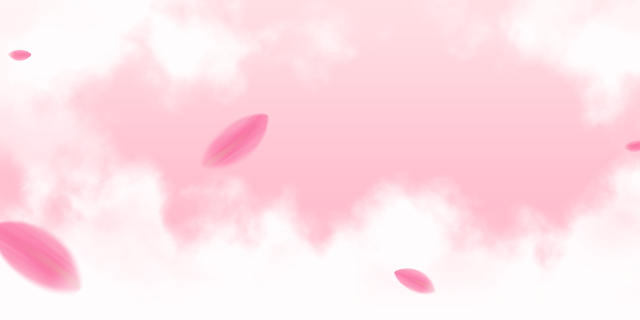
Give the GLSL for this background, as a Shadertoy shader.

```glsl
// Pink sky framed by soft white clouds, with five drifting flower petals.
#define SKY_TOP vec3(1.0, 0.875, 0.895)
#define SKY_LOW vec3(1.0, 0.745, 0.805)
#define CLOUD_WHITE vec3(1.0, 0.99, 0.992)
#define PETAL_HOT vec3(0.98, 0.43, 0.64)
#define PETAL_PALE vec3(0.99, 0.72, 0.80)
#define PETAL_VEIN vec3(0.92, 0.60, 0.61)
#define CLOUD_SCALE 7.0
#define CLOUD_RAGGED 0.34
#define CLOUD_WARP 0.07
#define OCTAVES 6

float hash(vec2 p) {
    vec3 q = fract(vec3(p.xyx) * 0.1031);
    q += dot(q, q.yzx + 33.33);
    return fract((q.x + q.y) * q.z);
}

float noise(vec2 p) {
    vec2 cell = floor(p), f = fract(p);
    f = f * f * f * (f * (f * 6.0 - 15.0) + 10.0);
    return mix(mix(hash(cell), hash(cell + vec2(1, 0)), f.x),
               mix(hash(cell + vec2(0, 1)), hash(cell + vec2(1, 1)), f.x), f.y);
}

float fbm(vec2 p) {
    float sum = 0.0, amplitude = 0.5;
    for (int i = 0; i < OCTAVES; i++) {
        sum += amplitude * noise(p);
        p = mat2(1.6, 1.2, -1.2, 1.6) * p + 17.3;
        amplitude *= 0.5;
    }
    return sum;
}

float bump(float x, float centre, float width) {
    float t = (x - centre) / width;
    return exp(-t * t);
}

// Approximate depth inside an ellipse, positive within
float puff(vec2 p, vec2 centre, vec2 radius) {
    return (1.0 - length((p - centre) / radius)) * min(radius.x, radius.y);
}

// Height of the lower cloud bank
float ridge(float x) {
    return 0.365 + 0.11 * bump(x, 0.0, 0.12) + 0.05 * bump(x, 0.22, 0.12)
         + 0.16 * bump(x, 0.43, 0.085) + 0.055 * bump(x, 0.69, 0.07)
         + 0.055 * bump(x, 0.89, 0.07) + 0.08 * bump(x, 1.23, 0.12)
         - 0.025 * bump(x, 1.56, 0.09) + 0.03 * bump(x, 1.72, 0.1)
         + 0.17 * bump(x, 2.0, 0.12);
}

float cloudCover(vec2 p) {
    vec2 warp = vec2(fbm(p * 5.0 + 3.7), fbm(p * 5.0 + 41.2)) - 0.5;
    vec2 q = p + CLOUD_WARP * warp;
    float ragged = CLOUD_RAGGED * (fbm(q * CLOUD_SCALE + 9.0) - 0.49);

    float bank = ridge(q.x) - q.y;
    float left = max(puff(q, vec2(0.12, 1.0), vec2(0.66, 0.36)),
                 max(puff(q, vec2(0.46, 0.86), vec2(0.53, 0.15)),
                     puff(q, vec2(0.45, 0.76), vec2(0.17, 0.11))));
    float right = max(puff(q, vec2(1.72, 1.0), vec2(0.27, 0.21)),
                  max(puff(q, vec2(2.02, 0.86), vec2(0.31, 0.28)),
                      puff(q, vec2(1.46, 1.03), vec2(0.13, 0.10))));
    float haze = puff(q, vec2(0.04, 0.62), vec2(0.36, 0.22));

    float solid = smoothstep(-0.03, 0.17, max(bank, max(left, right)) + ragged);
    float veil = 0.6 * smoothstep(-0.03, 0.16, haze + ragged);

    // Thin places where the sky glows through
    float thin = 0.3 * smoothstep(0.42, 0.72, fbm(p * 4.0 + 25.0))
               + 0.22 * exp(-dot(p - vec2(1.92, 0.3), p - vec2(1.92, 0.3)) / 0.012)
               + 0.15 * exp(-dot(p - vec2(0.42, 0.27), p - vec2(0.42, 0.27)) / 0.02);
    thin *= smoothstep(0.0, 0.3, p.y);
    return (1.0 - (1.0 - solid) * (1.0 - veil)) * (1.0 - thin);
}

// Paints one petal; local +x points to its faded end
vec3 petal(vec3 base, vec2 p, vec2 centre, vec2 size, float angle) {
    vec2 d = p - centre;
    float c = cos(angle), s = sin(angle);
    vec2 q = vec2(c * d.x + s * d.y, c * d.y - s * d.x) / size;
    q.y += 0.12 * (q.x * q.x - 0.3);
    float halfWidth = pow(max(1.0 - q.x * q.x, 0.0), 0.75);
    float soft = 0.12 + 0.12 * smoothstep(-0.4, 1.0, q.x);
    float shape = smoothstep(-soft, soft, halfWidth - abs(q.y) - 0.06);
    shape *= 1.0 - smoothstep(0.96, 1.0, abs(q.x));
    shape *= 1.0 - 0.6 * smoothstep(0.35, 1.0, q.x);

    float streaks = noise(vec2(q.x * 1.5, q.y * 9.0) + centre * 40.0);
    float heat = exp(-2.2 * q.y * q.y) * (1.0 - 0.4 * q.x * q.x);
    vec3 tint = mix(PETAL_PALE, PETAL_HOT, clamp(heat + 0.25 * (streaks - 0.5), 0.0, 1.0));
    float vein = bump(q.y, 0.08 * q.x, 0.16) * smoothstep(-1.0, 0.8, q.x);
    tint = mix(tint, PETAL_VEIN, 0.65 * vein);
    return mix(base, tint, 0.93 * shape);
}

void mainImage(out vec4 fragColor, in vec2 fragCoord) {
    // Canvas spans 2 by 1 units
    vec2 p = fragCoord / iResolution.xy * vec2(2.0, 1.0);
    vec3 color = mix(SKY_LOW, SKY_TOP, smoothstep(0.3, 1.05, p.y));
    color = mix(color, CLOUD_WHITE, cloudCover(p));

    // Petals, largest first
    color = petal(color, p, vec2(0.115, 0.200), vec2(0.175, 0.085), -0.62);
    color = petal(color, p, vec2(0.737, 0.557), vec2(0.132, 0.060), 3.80);
    color = petal(color, p, vec2(1.297, 0.122), vec2(0.072, 0.034), -0.45);
    color = petal(color, p, vec2(0.062, 0.828), vec2(0.037, 0.018), 3.14);
    color = petal(color, p, vec2(1.988, 0.544), vec2(0.037, 0.018), 3.30);
    fragColor = vec4(color, 1.0);
}
```
